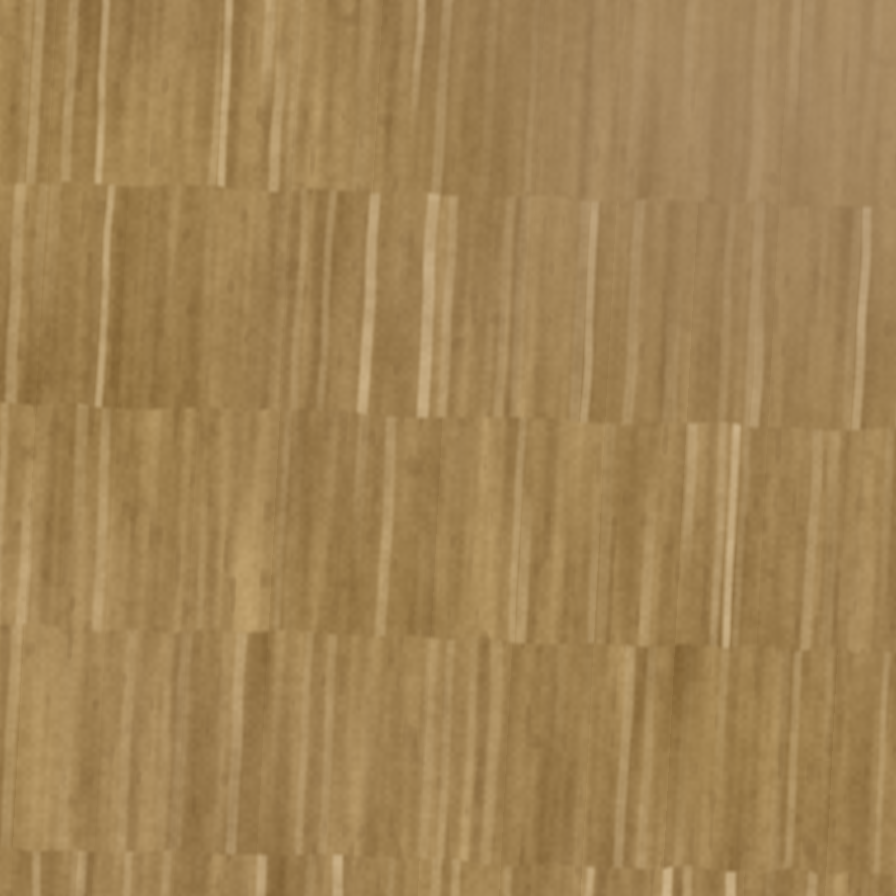
Give the GLSL for this texture, as a WebGL 2 fragment shader.

```glsl
#version 300 es
precision highp float;

uniform vec2 u_resolution;
out vec4 fragColor;

const vec3 WOOD = vec3(0.620, 0.500, 0.308);
const vec3 SHADE = vec3(0.47, 0.35, 0.19);
const vec3 PALE = vec3(0.80, 0.70, 0.53);
const vec3 HAZE = vec3(0.66, 0.55, 0.42);

const float ROW_HEIGHT = 0.248;
const float FIRST_EDGE = 0.202;
const float ROW_SLOPE = 0.030;
const float STRIP_LEAN = 0.052;
const float STAVES = 11.0;
const float THIN_SEAMS = 19.0;

float hash(vec2 p) {
    vec3 q = fract(p.xyx * 0.1031);
    q += dot(q, q.yzx + 33.33);
    return fract((q.x + q.y) * q.z);
}

float noise(vec2 p) {
    vec2 i = floor(p);
    vec2 f = fract(p);
    f = f * f * (3.0 - 2.0 * f);
    float low = mix(hash(i), hash(i + vec2(1, 0)), f.x);
    float high = mix(hash(i + vec2(0, 1)), hash(i + vec2(1, 1)), f.x);
    return mix(low, high, f.y);
}

// Soft vertical band around zero
float band(float x, float halfWidth, float blur) {
    return 1.0 - smoothstep(halfWidth - blur, halfWidth + blur, abs(x));
}

// Some seams run the full row, others taper out at one end
float taper(float t, float seed) {
    float along = seed < 0.5 ? t : 1.0 - t;
    float fade = 1.0 - smoothstep(0.25, 0.8, along);
    return mix(1.0, fade, step(0.32, abs(seed - 0.5)));
}

// Pale seams (x) and their dark companions (y)
vec2 seams(float u, float t, float row, float count, float maxStrength) {
    vec2 result = vec2(0.0);
    float cell = floor(u * count);
    for (int k = -1; k <= 1; k++) {
        vec2 id = vec2(cell + float(k) + 20.0, row * 17.0 + count);
        float centre = (cell + float(k) + 0.15 + 0.7 * hash(id)) / count;
        float wobble = 0.003 * (noise(vec2(t * 4.0, id.x + id.y)) - 0.5);
        float x = u - centre + wobble;
        float halfWidth = mix(0.0035, 0.0065, hash(id + 31.7));
        float strength = maxStrength * mix(0.1, 1.0, pow(hash(id + 57.3), 1.4));
        strength *= 0.8 + 0.4 * noise(vec2(t * 9.0, id.x * 3.0 + id.y));
        float side = hash(id + 83.1) < 0.5 ? -1.0 : 1.0;
        float pale = band(x, halfWidth, 0.0032) * strength;
        float dark = band(x - side * 0.012, 0.0055, 0.005) * hash(id + 71.9);
        result = max(result, vec2(pale, dark * maxStrength) * taper(t, hash(id + 11.3)));
    }
    return result;
}

// Stave tone plus broad and fine lengthwise streaks
float grain(float u, float t, float row) {
    float offset = row * 23.0 + 40.0;
    float stave = hash(vec2(floor(u * STAVES + 0.3) + 9.0, offset));
    float broad = noise(vec2(u * 30.0 + offset, t * 0.9 + offset));
    float medium = noise(vec2(u * 72.0 + offset, t * 1.4 + offset));
    float fine = noise(vec2(u * 150.0 + offset, t * 3.0 + offset));
    return 0.042 * (stave - 0.5) + 0.085 * (broad - 0.5)
         + 0.085 * (medium - 0.5) + 0.045 * (fine - 0.5);
}

vec3 rowColor(float u, float s, float row) {
    float t = clamp(s - row, 0.0, 1.0);
    vec2 lines = max(seams(u, t, row, STAVES, 0.95), seams(u, t, row, THIN_SEAMS, 0.45));
    vec3 color = WOOD + grain(u, t, row) * vec3(1.0, 1.0, 0.9);

    // Short dark flecks along the fibres
    float fleck = noise(vec2(u * 95.0 + row * 9.0, s * 9.0 + 30.0));
    color = mix(color, SHADE, 0.25 * smoothstep(0.72, 0.98, fleck));
    color = mix(color, SHADE, 0.42 * lines.y);
    return mix(color, PALE, lines.x);
}

void main() {
    vec2 uv = gl_FragCoord.xy / u_resolution;
    float down = 1.0 - uv.y;
    float u = uv.x + STRIP_LEAN * down;

    // Slightly tilted rows with uneven cut ends
    float s = (down - ROW_SLOPE * uv.x - FIRST_EDGE) / ROW_HEIGHT + 1.0;
    s += 0.03 * (noise(vec2(uv.x * 26.0, floor(s + 0.5) * 7.0 + 3.0)) - 0.5);
    float edge = floor(s + 0.5);
    float blend = smoothstep(-0.016, 0.016, s - edge);
    vec3 color = mix(rowColor(u, s, edge - 1.0), rowColor(u, s, edge), blend);

    // Surface mottling, uneven light and a haze in the upper right
    float mottle = noise(uv * 190.0) + noise(uv * 95.0 + 50.0) - 1.0;
    color += 0.030 * mottle + 0.045 * (noise(uv * 4.0 + 70.0) - 0.5);
    float haze = 1.0 - smoothstep(0.0, 0.65, distance(uv, vec2(0.88, 0.95)));
    color = mix(color, HAZE, 0.55 * haze);
    color.b += 0.016 * (noise(uv * 6.0 + 15.0) - 0.3);

    fragColor = vec4(color, 1.0);
}
```
